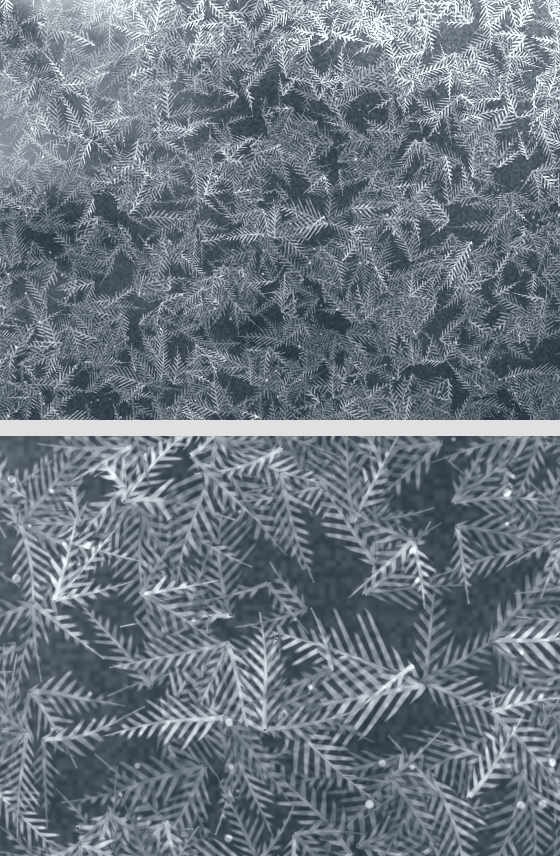
Top, the full canvas; bottom, a detail of the centre.
Write a Shadertoy shader that draws this texture.

```glsl
// Frost on a cold window: fans of feathery ice ferns, scattered in layered
// jittered grids, each with a bright spine and slanted barbs. A soft light
// map brightens the upper right, and a veil of haze covers the left.
#define LAYERS 7
#define FERNS_PER_FAN 3
#define LARGE_CELL 0.165
#define SMALL_CELL 0.095
#define BARB_SPACING 0.0092
#define BARB_SLANT 0.95
#define FERN_WIDTH 0.40
#define FERN_DENSITY 0.80
#define HAZE_AMOUNT 0.62
#define SPARKLE_CELL 0.028

float hash(vec2 p) {
    vec3 q = fract(vec3(p.xyx) * 0.1031);
    q += dot(q, q.yzx + 33.33);
    return fract((q.x + q.y) * q.z);
}

vec2 hash2(vec2 p) {
    return vec2(hash(p + 17.3), hash(p + 71.9));
}

float noise(vec2 p) {
    vec2 i = floor(p), f = fract(p);
    f = f * f * (3.0 - 2.0 * f);
    return mix(mix(hash(i), hash(i + vec2(1, 0)), f.x),
               mix(hash(i + vec2(0, 1)), hash(i + vec2(1, 1)), f.x), f.y);
}

float fbm(vec2 p) {
    float sum = 0.0, gain = 0.53;
    for (int i = 0; i < 4; i++) {
        sum += gain * noise(p);
        p = mat2(1.6, 1.2, -1.2, 1.6) * p + 9.7;
        gain *= 0.5;
    }
    return sum;
}

// Strength of the veil, broken by a dark diagonal band
float hazeMask(vec2 p, float cloud) {
    float band = p.y + 1.1 * p.x - 0.97 + 0.25 * (cloud - 0.5);
    float veil = smoothstep(0.62, 0.1, p.x) * smoothstep(0.08, 0.6, p.y);
    return veil * (1.0 - 0.85 * exp(-90.0 * band * band));
}

// Mean brightness of the frost
float lightMap(vec2 p, float cloud, float haze) {
    float glow = smoothstep(0.72, 1.06, p.y + 0.16 * (p.x - 0.75) + 0.12 * (cloud - 0.5));
    float level = 0.33 + 0.12 * smoothstep(0.1, 0.85, p.y) + 0.29 * glow + 0.08 * haze;
    return level * mix(0.66, 1.34, cloud);
}

// One fern along +x from its root: x = ridge light, y = coverage
vec2 fern(vec2 q, float size, float seed, float soft) {
    if (q.x < -0.02 * size || q.x > size) return vec2(0);
    q.y += (hash(vec2(seed, 3.1)) - 0.5) * 0.35 * q.x * q.x / size;
    float away = abs(q.y), side = step(0.0, q.y);
    float foot = q.x - BARB_SLANT * away;
    float spacing = BARB_SPACING * mix(0.85, 1.25, hash(vec2(seed, 8.4)));
    float slot = foot / spacing + 0.5 * side;
    float ragged = mix(0.5, 1.0, hash(vec2(floor(slot), seed + 40.0 * side)));
    float width = FERN_WIDTH * mix(0.6, 1.0, hash(vec2(seed, 5.7)));
    float reach = width * (size - foot) * smoothstep(-0.12, 0.25, foot / size) * ragged;
    float inside = smoothstep(0.0, 0.004, reach - away);
    float thick = spacing * mix(0.24, 0.12, clamp(away / max(reach, 0.001), 0.0, 1.0));
    float gap = abs(fract(slot) - 0.5) * spacing * 0.78;
    float barb = smoothstep(thick + soft, thick - soft, gap) * inside;
    float taper = 0.0017 * (1.0 - q.x / size) + 0.0004;
    float spine = smoothstep(taper + soft, taper - soft, away) * step(0.0, q.x);
    return vec2(max(barb * mix(0.75, 1.0, side), spine), max(inside, spine));
}

// Paint one grid of fern fans over the tone below
float paintLayer(float tone, vec2 p, float cell, float layer, float level, float soft) {
    vec2 home = floor(p / cell);
    for (int n = 0; n < 9; n++) {
        vec2 id = home + vec2(n % 3 - 1, n / 3 - 1);
        vec2 key = id + 57.0 * layer + 120.0;
        vec2 local = p - (id + hash2(key)) * cell;
        float heading = 6.2832 * hash(key + 5.5);
        for (int k = 0; k < FERNS_PER_FAN; k++) {
            float seed = 200.0 * hash(key + 13.7 * float(k + 1));
            if (hash(vec2(seed, 1.9)) > FERN_DENSITY) continue;
            float a = heading + 0.85 * float(k) + 0.7 * hash(vec2(seed, 2.6));
            vec2 q = vec2(dot(local, vec2(cos(a), sin(a))), dot(local, vec2(-sin(a), cos(a))));
            vec2 f = fern(q, cell * mix(0.5, 0.95, hash(vec2(seed, 6.2))), seed, soft);
            float lift = hash(vec2(seed, 9.3));
            tone = mix(tone, 0.09 + 0.34 * level, 0.55 * f.y);
            tone = mix(tone, level * mix(1.15, 2.0, lift * lift) + 0.07, 0.88 * f.x);
        }
    }
    return tone;
}

void mainImage(out vec4 fragColor, in vec2 fragCoord) {
    vec2 p = fragCoord / iResolution.y;
    float soft = max(0.7 / iResolution.y, 0.0011);
    float cloud = fbm(p * 4.5 + 3.0);
    float haze = hazeMask(p, cloud);
    float level = lightMap(p, cloud, haze);

    // Ferns over dark glass, slightly warped and grainy
    vec2 warped = p + 0.012 * (vec2(noise(p * 14.0), noise(p * 14.0 + 50.0)) - 0.5);
    float tone = 0.62 * level;
    for (int i = 0; i < LAYERS; i++) {
        float cell = mix(LARGE_CELL, SMALL_CELL, float(i) / float(LAYERS - 1));
        tone = paintLayer(tone, warped, cell, float(i), level, soft);
    }
    tone *= mix(0.78, 1.22, noise(p * 230.0));
    tone = mix(tone, level * 1.04, HAZE_AMOUNT * haze * smoothstep(0.2, 0.65, cloud));

    // Scattered ice sparkles
    vec2 id = floor(p / SPARKLE_CELL);
    vec2 spot = (id + 0.2 + 0.6 * hash2(id)) * SPARKLE_CELL;
    float radius = mix(0.001, 0.0035, hash(id + 4.2)) * step(0.86, hash(id + 8.8));
    tone += 0.35 * smoothstep(radius + soft, radius - soft, length(p - spot)) * step(0.0005, radius);

    // Cold steel tint
    tone = clamp(tone, 0.1, 0.96);
    fragColor = vec4(tone + vec3(0.0, 0.05, 0.1) * (1.0 - 0.5 * tone), 1.0);
}
```
